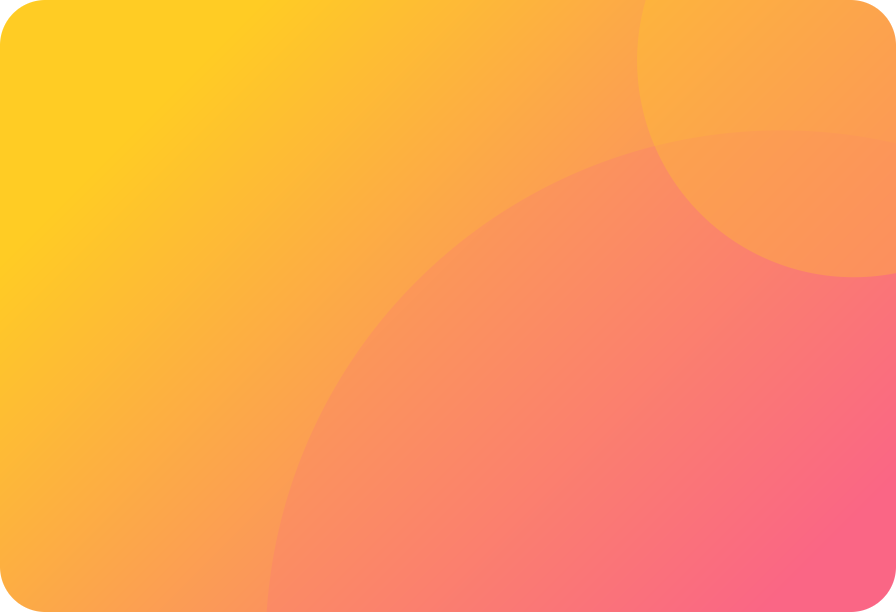
Write a Shadertoy shader that draws this background.

```glsl
// A rounded card with a diagonal yellow-to-pink gradient, overlaid by two
// translucent discs: a large pink one rising from below, and a small yellow
// one at the upper right. All lengths are in units of the canvas height.

#define CORNER_RADIUS 0.074
#define PINK_DISC     vec3(1.276, -0.055, 0.842)  // centre x, y, radius
#define YELLOW_DISC   vec3(1.395, 0.901, 0.354)
#define PINK_ALPHA    0.20
#define YELLOW_ALPHA  0.30
#define RAMP_START    0.428                       // distance along x - y
#define RAMP_END      2.243

const vec3 YELLOW = vec3(1.00, 0.80, 0.14);
const vec3 AMBER  = vec3(0.985, 0.60, 0.345);
const vec3 PINK   = vec3(0.98, 0.40, 0.52);
const vec3 PAPER  = vec3(1.0);

// Antialiased coverage of a signed distance, negative inside
float coverage(float dist, float pixel) {
    return clamp(0.5 - dist / pixel, 0.0, 1.0);
}

float discDistance(vec2 p, vec3 disc) {
    return length(p - disc.xy) - disc.z;
}

float roundedBoxDistance(vec2 p, vec2 halfSize, float radius) {
    vec2 q = abs(p) - halfSize + radius;
    return length(max(q, 0.0)) + min(max(q.x, q.y), 0.0) - radius;
}

// Three-stop ramp from yellow through amber to pink
vec3 sunsetRamp(float t) {
    return t < 0.5 ? mix(YELLOW, AMBER, 2.0 * t)
                   : mix(AMBER, PINK, 2.0 * t - 1.0);
}

void mainImage(out vec4 fragColor, in vec2 fragCoord) {
    float pixel = 1.0 / iResolution.y;
    vec2 p = fragCoord * pixel;
    vec2 size = iResolution.xy * pixel;

    // Diagonal gradient, measured from the upper left corner
    float along = p.x + 1.0 - p.y;
    float t = clamp((along - RAMP_START) / (RAMP_END - RAMP_START), 0.0, 1.0);
    vec3 color = sunsetRamp(t);

    // Translucent discs, the yellow one on top
    float pinkMask = coverage(discDistance(p, PINK_DISC), pixel);
    float yellowMask = coverage(discDistance(p, YELLOW_DISC), pixel);
    color = mix(color, PINK, PINK_ALPHA * pinkMask);
    color = mix(color, YELLOW, YELLOW_ALPHA * yellowMask);

    // Rounded card outline
    float card = roundedBoxDistance(p - 0.5 * size, 0.5 * size, CORNER_RADIUS);
    color = mix(PAPER, color, coverage(card, pixel));

    fragColor = vec4(color, 1.0);
}
```
